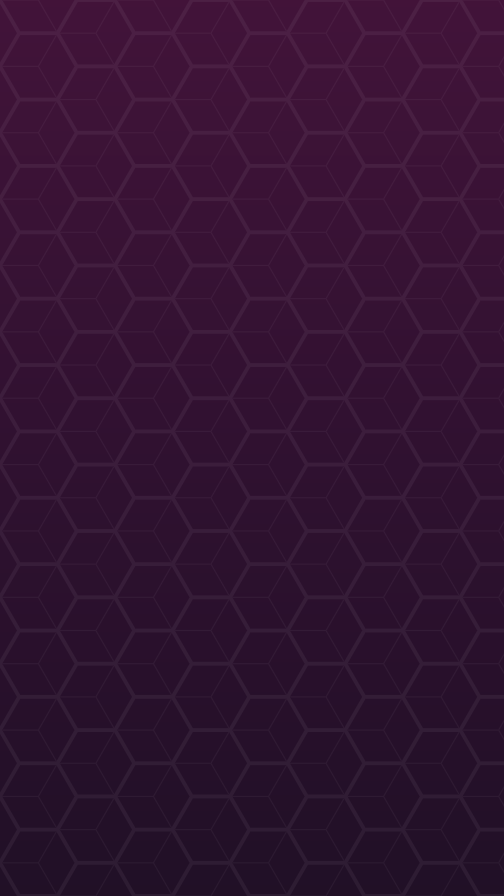
This pattern is drawn by a WebGL 1 fragment shader. Its source:

```glsl
precision mediump float;
// Plum vertical gradient overlaid with a faint honeycomb of outlined cubes.

uniform vec2 u_resolution;

const vec2 REPEATS = vec2(4.38, 13.5);       // repeats across and down
const vec3 TOP_COLOR = vec3(0.258, 0.076, 0.225);
const vec3 MIDDLE_COLOR = vec3(0.187, 0.066, 0.189);
const vec3 BOTTOM_COLOR = vec3(0.128, 0.062, 0.150);
const vec3 LINE_COLOR = vec3(1.0, 0.95, 1.0);
const float OUTLINE_WIDTH = 0.10;            // in hexagon sides
const float SPOKE_WIDTH = 0.03;
const float OUTLINE_OPACITY = 0.055;
const float SPOKE_OPACITY = 0.045;

const float SQRT3 = 1.7320508;
const vec2 PERIOD = vec2(3.0, SQRT3);        // lattice of unit-side hexagons

// Offset from the nearest centre of a flat-topped hexagon lattice.
vec2 hexOffset(vec2 p) {
  vec2 a = mod(p + 0.5 * PERIOD, PERIOD) - 0.5 * PERIOD;
  vec2 b = mod(p, PERIOD) - 0.5 * PERIOD;
  return dot(a, a) < dot(b, b) ? a : b;
}

// Distance from inside a hexagon to its outline.
float outlineDistance(vec2 c) {
  vec2 q = abs(c);
  return 0.5 * SQRT3 - max(q.y, dot(q, vec2(0.5 * SQRT3, 0.5)));
}

// Distance to a unit segment leaving the origin along a direction.
float spokeDistance(vec2 p, vec2 direction) {
  return length(p - direction * clamp(dot(p, direction), 0.0, 1.0));
}

// Three inner cube edges, folded about the horizontal axis.
float spokesDistance(vec2 c) {
  vec2 q = vec2(c.x, abs(c.y));
  return min(spokeDistance(q, vec2(-1.0, 0.0)),
             spokeDistance(q, vec2(0.5, 0.5 * SQRT3)));
}

// Box-filtered line coverage, correct for lines thinner than a pixel.
float lineCoverage(float d, float width, float pixel) {
  float h = 0.5 * width;
  return clamp((d + h) / pixel + 0.5, 0.0, 1.0)
       - clamp((d - h) / pixel + 0.5, 0.0, 1.0);
}

void main() {
  vec2 uv = gl_FragCoord.xy / u_resolution;
  float depth = 1.0 - uv.y;

  // Background gradient
  vec3 color = mix(TOP_COLOR, MIDDLE_COLOR, clamp(2.0 * depth, 0.0, 1.0));
  color = mix(color, BOTTOM_COLOR, clamp(2.0 * depth - 1.0, 0.0, 1.0));

  // Cube lattice: the first hexagon has its left corner at the top left
  vec2 p = vec2(uv.x, depth) * REPEATS * PERIOD;
  vec2 c = hexOffset(p - vec2(1.0, 0.0));
  float pixel = REPEATS.x * PERIOD.x / u_resolution.x;

  float outline = OUTLINE_OPACITY * lineCoverage(outlineDistance(c), OUTLINE_WIDTH, pixel);
  float spokes = SPOKE_OPACITY * lineCoverage(spokesDistance(c), SPOKE_WIDTH, pixel);
  color = mix(color, LINE_COLOR, max(outline, spokes));

  gl_FragColor = vec4(color, 1.0);
}
```
